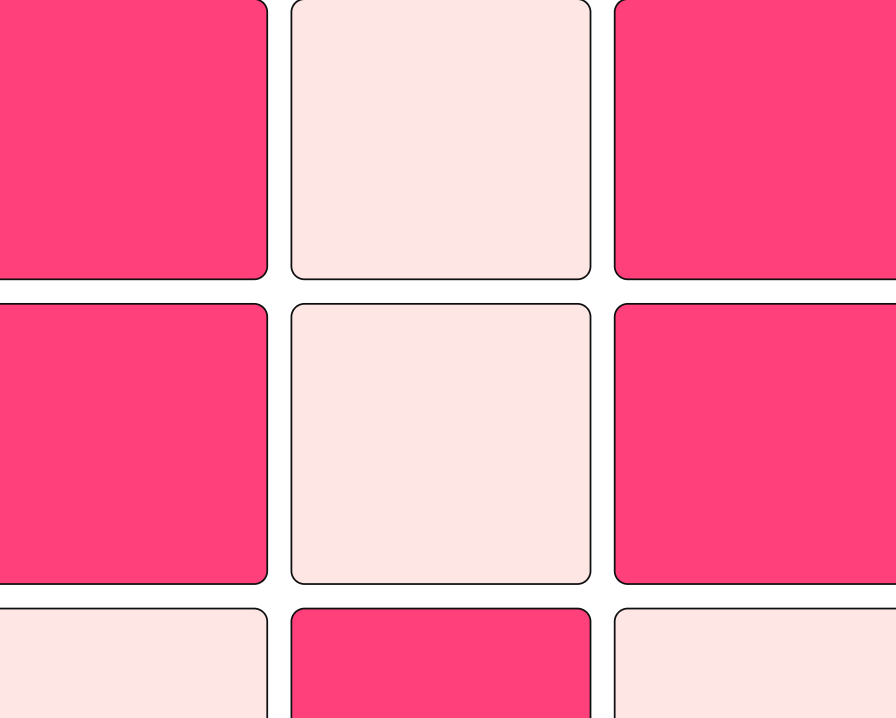
A Shadertoy shader for this pattern:

```glsl
// Lengths are fractions of the canvas height
const vec2  PITCH         = vec2(0.45024, 0.42439);
const vec2  CENTER        = vec2(0.61415, 0.38171);
const vec2  HALF_SIZE     = vec2(0.20829, 0.19512);
const float CORNER_RADIUS = 0.0183;
const float STROKE_WIDTH  = 0.00244;
const float ROWS_PER_STEP = 2.0;  // rows before the colours swap

const vec3 GUTTER = vec3(1.0);
const vec3 ROSE   = vec3(1.0, 0.25, 0.48);
const vec3 BLUSH  = vec3(0.992, 0.902, 0.894);
const vec3 INK    = vec3(0.06);

float roundedBox(vec2 p, vec2 halfSize, float radius) {
    vec2 q = abs(p) - halfSize + radius;
    return length(max(q, 0.0)) + min(max(q.x, q.y), 0.0) - radius;
}

// Antialiased coverage of the region where the distance is negative
float coverage(float dist, float pixel) {
    return clamp(0.5 - dist / pixel, 0.0, 1.0);
}

void mainImage(out vec4 fragColor, in vec2 fragCoord) {
    float pixel = 1.0 / iResolution.y;
    vec2 p = (fragCoord * pixel - CENTER) / PITCH + 0.5;

    // Tile index and position from the tile centre
    vec2 tile = floor(p);
    vec2 local = (fract(p) - 0.5) * PITCH;

    // Alternate by column, swapping after each group of rows
    float parity = mod(tile.x + floor(tile.y / ROWS_PER_STEP), 2.0);
    vec3 fill = parity < 0.5 ? BLUSH : ROSE;

    // Filled card, then its outline
    float dist = roundedBox(local, HALF_SIZE, CORNER_RADIUS);
    vec3 color = mix(GUTTER, fill, coverage(dist, pixel));
    color = mix(color, INK, coverage(abs(dist) - 0.5 * STROKE_WIDTH, pixel));

    fragColor = vec4(color, 1.0);
}
```
